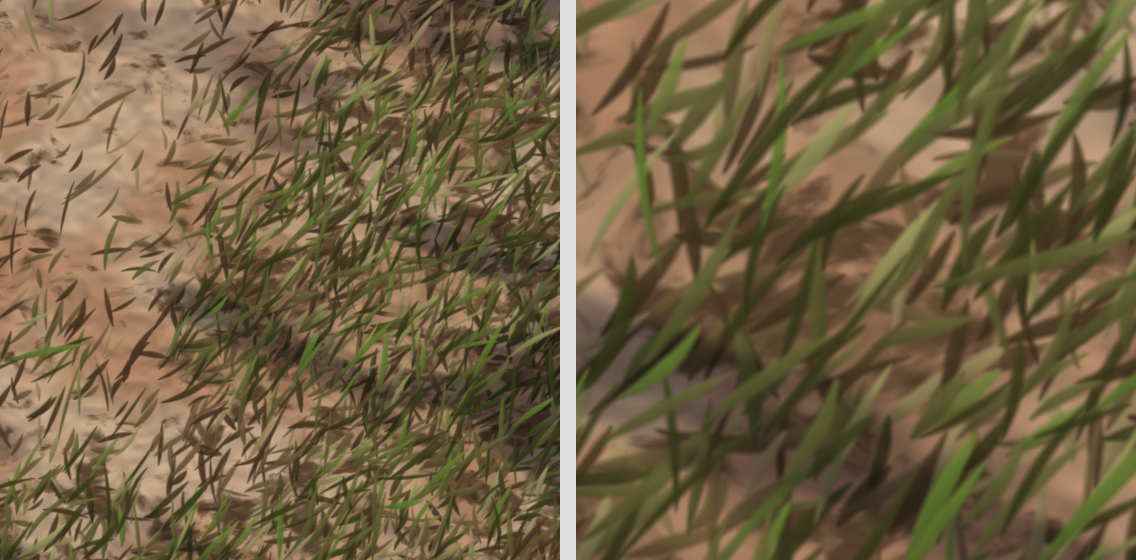
Left, the full canvas; right, a detail of the centre.
This texture is drawn by a WebGL 2 fragment shader. Its source:

```glsl
#version 300 es
precision highp float;
// Sunlit sandy soil with crumbs, dry stalks, soft shadows and tufts of grass.
uniform vec2 u_resolution;
out vec4 fragColor;

float hash(vec2 p) {
    return fract(sin(dot(p, vec2(127.1, 311.7))) * 43758.5453);
}

float noise(vec2 p) {
    vec2 i = floor(p), f = fract(p);
    f = f * f * (3.0 - 2.0 * f);
    return mix(mix(hash(i), hash(i + vec2(1, 0)), f.x),
               mix(hash(i + vec2(0, 1)), hash(i + vec2(1, 1)), f.x), f.y);
}

float fbm(vec2 p) {
    float sum = 0.0, amp = 0.533;
    for (int i = 0; i < 4; i++) {
        sum += amp * noise(p);
        p = mat2(1.6, 1.2, -1.2, 1.6) * p + 7.3;
        amp *= 0.5;
    }
    return sum;
}

// Grass cover: sparse at the upper left, dense towards the lower right
float grassCover(vec2 p) {
    float trend = 0.2 + 0.5 * p.x + 0.55 * (1.0 - p.y);
    return smoothstep(0.32, 0.9, trend + 0.9 * (fbm(p * 4.5 + 3.0) - 0.5));
}

// Sand broken by dark creases between flattened crumbs
vec3 soil(vec2 p, float cover) {
    vec2 warp = vec2(noise(p * 16.0), noise(p * 16.0 + 40.0)) - 0.5;
    vec2 q = p + 0.035 * warp;
    float crumb = fbm(q * vec2(24, 38)) + 0.17 * (1.0 - cover);
    float tint = fbm(p * 6.0 + 20.0);
    vec3 sand = mix(vec3(0.65, 0.49, 0.37), vec3(0.72, 0.61, 0.50), smoothstep(0.3, 0.65, tint));
    vec3 col = mix(vec3(0.35, 0.26, 0.18), sand, smoothstep(0.30, 0.58, crumb));
    return col * (0.9 + 0.22 * noise(q * vec2(45, 70)));
}

vec3 bladeColor(float pick, float lush) {
    vec3 dry = pick < 0.42 ? vec3(0.28, 0.20, 0.13)
             : pick < 0.74 ? vec3(0.42, 0.33, 0.22)
             : vec3(0.63, 0.53, 0.39);
    vec3 fresh = pick < 0.38 ? vec3(0.22, 0.23, 0.10)
               : pick < 0.75 ? vec3(0.36, 0.37, 0.19)
               : pick < 0.90 ? vec3(0.37, 0.47, 0.18)
               : vec3(0.56, 0.57, 0.34);
    return mix(dry, fresh, lush);
}

// One layer of curved, tapered blades, at most one per grid cell
vec3 blades(vec3 col, vec2 p, float scale, float seed, float green) {
    vec2 q = p * scale + seed * vec2(3.7, 5.3);
    vec2 base = floor(q);
    for (int y = -1; y <= 1; y++)
    for (int x = -1; x <= 1; x++) {
        vec2 cell = base + vec2(x, y);
        vec2 id = cell + seed * 17.0;
        vec2 center = cell + vec2(hash(id), hash(id + 31.0));
        vec2 home = (center - seed * vec2(3.7, 5.3)) / scale;
        float cover = grassCover(home);
        if (hash(id + 57.0) > 0.12 + 0.85 * cover) continue;

        // Mostly leaning up and to the right, with some strays
        float spread = hash(id + 73.0) + hash(id + 91.0) - 1.0;
        float angle = 0.95 + spread * mix(1.7, 1.0, green);
        vec2 dir = vec2(cos(angle), sin(angle));
        vec2 d = q - center;
        float halfLen = 0.4 + 0.5 * hash(id + 113.0);
        float t = dot(d, dir) / halfLen;
        float side = dot(d, vec2(-dir.y, dir.x)) + 0.22 * (hash(id + 131.0) - 0.5) * t * t;
        float taper = max(1.0 - t * t, 0.0);
        float width = scale * (0.0025 + 0.0035 * hash(id + 151.0)) * taper;
        float soft = scale * 0.0026;
        float alpha = 1.0 - smoothstep(width - soft, width + soft, abs(side));
        alpha *= smoothstep(0.0, 0.25, taper) * 0.88;

        float lush = green * smoothstep(0.36, 0.58, fbm(home * 5.0 + 60.0) + 0.25 * (cover - 0.5));
        vec3 tone = bladeColor(hash(id + 173.0), lush);
        tone *= 0.95 + 0.16 * t + 0.12 * side / (width + soft);
        col = mix(col, tone, alpha);
    }
    return col;
}

void main() {
    vec2 p = gl_FragCoord.xy / u_resolution.y;
    float cover = grassCover(p);
    vec3 col = soil(p, cover);

    // Dry litter and lower grass
    for (int i = 0; i < 6; i++) {
        float k = float(i);
        col = blades(col, p, 21.0 - 1.3 * k, k + 1.0, k < 3.0 ? 0.25 : 0.85);
    }

    // Long, cool shadows lying almost flat across the ground
    float shade = fbm(vec2(p.x * 3.5 + p.y * 1.5, p.y * 9.0 + p.x * 2.0) + 11.0);
    shade = smoothstep(0.50, 0.66, shade) * (0.35 + 0.65 * cover);
    col *= mix(vec3(1.0), vec3(0.56, 0.56, 0.62), shade);

    // Upper blades catching the light
    for (int i = 0; i < 3; i++) {
        float k = float(i);
        col = blades(col, p, 15.0 - 2.0 * k, k + 9.0, 1.0);
    }
    fragColor = vec4(clamp(col, 0.0, 1.0), 1.0);
}
```
